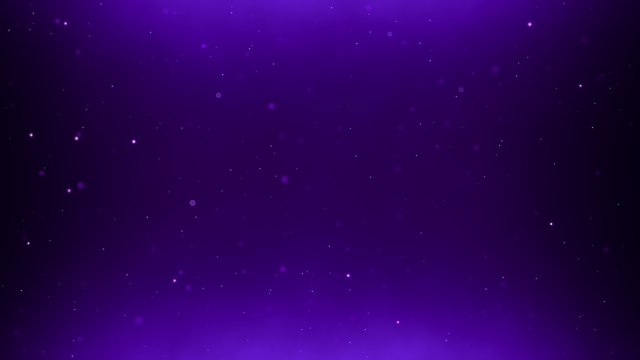
Write a Shadertoy shader that draws this background.

```glsl
// Violet haze glowing from the top and bottom edges, with dark sides and
// drifting motes. The haze is a brightness field mapped to colour; the motes
// are jittered grids of points drawn as dust, sparks, soft discs and rings.

#define BASE_LIGHT 0.235
#define TOP_GLOW 0.44
#define BOTTOM_GLOW 0.50
#define SIDE_WIDTH 0.40
#define HAZE_AMOUNT 0.20
#define DUST_CHANCE 0.11
#define SPARK_CHANCE 0.10
#define DISC_CHANCE 0.34
#define RING_CHANCE 0.05

const vec3 DUST_COOL = vec3(0.22, 0.50, 0.52);
const vec3 DUST_PALE = vec3(0.62, 0.50, 0.76);
const vec3 SPARK_CORE = vec3(1.0, 0.90, 1.0);
const vec3 SPARK_HALO = vec3(0.45, 0.06, 0.55);
const vec3 DISC_VIOLET = vec3(0.27, 0.03, 0.40);
const vec3 RING_LILAC = vec3(0.36, 0.22, 0.42);

vec3 hash3(vec2 cell) {
    vec3 h = fract(cell.xyx * vec3(0.1031, 0.1030, 0.0973));
    h += dot(h, h.yxz + 33.33);
    return fract((h.xxy + h.yzz) * h.zyx);
}

// Gradient noise, roughly -0.7 to 0.7
float cornerSlope(vec2 cell, vec2 offset, vec2 f) {
    float angle = 6.2832 * hash3(cell + offset).x;
    return dot(vec2(cos(angle), sin(angle)), f - offset);
}

float gradientNoise(vec2 p) {
    vec2 cell = floor(p), f = fract(p);
    vec2 w = f * f * f * (f * (f * 6.0 - 15.0) + 10.0);
    float low = mix(cornerSlope(cell, vec2(0, 0), f), cornerSlope(cell, vec2(1, 0), f), w.x);
    float high = mix(cornerSlope(cell, vec2(0, 1), f), cornerSlope(cell, vec2(1, 1), f), w.x);
    return mix(low, high, w.y);
}

float fbm(vec2 p) {
    float sum = 0.0, gain = 0.5;
    for (int i = 0; i < 4; i++) {
        sum += gain * gradientNoise(p);
        p = mat2(1.6, 1.2, -1.2, 1.6) * p + 7.3;
        gain *= 0.5;
    }
    return sum;
}

// Distance to the mote of this cell, then three random traits
vec4 mote(vec2 p, float density, float seed) {
    vec2 cell = floor(p * density);
    vec3 place = hash3(cell + seed);
    vec3 traits = hash3(cell + seed + 51.7);
    vec2 centre = (cell + 0.2 + 0.6 * place.xy) / density;
    return vec4(length(p - centre), traits);
}

float softDot(float d, float radius) {
    return exp(-d * d / (radius * radius));
}

// Edge glows shaded off towards the sides
vec3 haze(vec2 uv, vec2 p) {
    float top = TOP_GLOW * exp(-pow((1.0 - uv.y) / 0.19, 1.25));
    float bottom = BOTTOM_GLOW * exp(-pow(uv.y / 0.2, 1.4));
    float width = SIDE_WIDTH + 0.06 * (top + bottom);
    float side = exp(-pow(abs(uv.x - 0.49) / width, 3.6));
    float cloud = 1.0 + HAZE_AMOUNT * (fbm(p * 3.0) + 0.5 * fbm(p * 11.0 + 20.0));
    float light = 0.05 + (BASE_LIGHT + top + bottom) * side * cloud;
    float red = 0.5 * light - 0.016 + 0.02 * side * (1.0 - smoothstep(0.28, 0.4, light));
    return vec3(red, 0.45 * max(light - 0.59, 0.0), light);
}

vec3 motes(vec2 p, float pixel) {
    vec3 glow = vec3(0.0);

    // Fine dust, two grids
    for (int i = 0; i < 2; i++) {
        vec4 m = mote(p, 19.0 + 8.0 * float(i), 13.0 + 40.0 * float(i));
        float present = step(m.y, DUST_CHANCE);
        vec3 tint = mix(DUST_COOL, DUST_PALE, m.z);
        float strength = 0.15 + 0.85 * m.w * m.w;
        glow += present * tint * strength * softDot(m.x, max(0.0019, 0.5 * pixel));
    }

    // Bright sparks with a small violet halo
    vec4 s = mote(p, 7.0, 90.0);
    float spark = step(s.y, SPARK_CHANCE);
    float size = mix(0.0025, 0.0042, s.z);
    glow += spark * (SPARK_CORE * (0.55 + 0.45 * s.w) * softDot(s.x, max(size, 0.5 * pixel))
        + 0.35 * SPARK_HALO * softDot(s.x, size * 1.8));

    // Out-of-focus discs, mostly faint, two sizes
    for (int i = 0; i < 2; i++) {
        vec4 m = mote(p, 11.0 - 4.0 * float(i), 130.0 + 30.0 * float(i));
        float radius = mix(0.004, 0.008, m.z) * (1.0 + 0.4 * float(i));
        float disc = 1.0 - smoothstep(radius * 0.4, radius * 1.3 + pixel, m.x);
        glow += step(m.y, DISC_CHANCE) * DISC_VIOLET * disc * (0.08 + 0.6 * pow(m.w, 5.0));
    }

    // Small lens rings
    vec4 r = mote(p, 6.0, 210.0);
    float radius = mix(0.005, 0.009, r.z);
    float fill = 1.0 - smoothstep(radius - pixel, radius + pixel, r.x);
    float rim = softDot(r.x - radius * 0.85, max(0.002, 0.6 * pixel));
    glow += step(r.y, RING_CHANCE) * RING_LILAC * (0.5 * fill + 0.4 * rim) * (0.4 + 0.6 * r.w);
    return glow;
}

void mainImage(out vec4 fragColor, in vec2 fragCoord) {
    vec2 uv = fragCoord / iResolution.xy;
    vec2 p = fragCoord / iResolution.y;
    vec3 colour = haze(uv, p) + motes(p, 1.0 / iResolution.y);
    fragColor = vec4(clamp(colour, 0.0, 1.0), 1.0);
}
```
